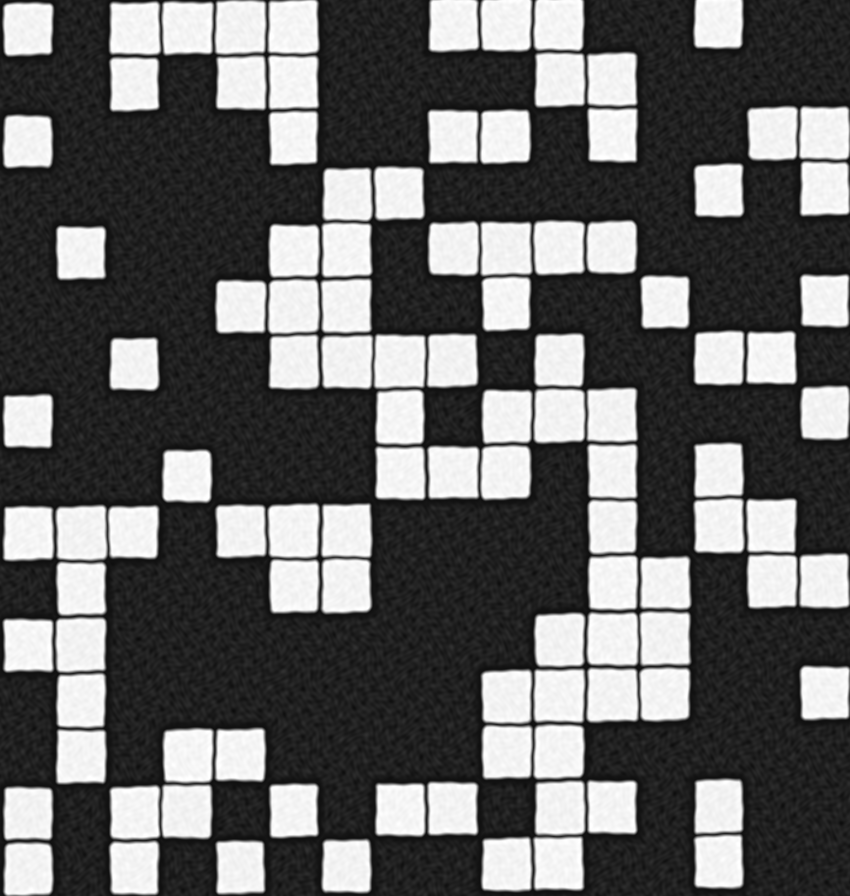
Give the GLSL for this pattern, as a WebGL 1 fragment shader.

```glsl
precision highp float;
// Draws a 16 by 16 board of randomly placed off-white tiles on mottled black.
// Each tile is a rounded box whose sides reach further towards filled neighbours;
// layered sines bend the edges and mottle the tones.

uniform vec2 u_resolution;

float hash(vec2 p) {
  return fract(sin(dot(p, vec2(127.1, 311.7))) * 43758.5);
}

// 1.0 where a board cell holds a tile, 0.0 elsewhere and off the board.
float filled(vec2 cell) {
  vec2 inside = step(vec2(0.0), cell) * step(cell, vec2(15.0));
  return inside.x * inside.y * step(hash(cell + 3.0), 0.425);
}

// Distance from the cell centre to the tile side facing a direction.
float sideReach(vec2 cell, vec2 dir) {
  float loose = 0.447 + 0.012 * abs(dir.y);
  float jitter = 0.016 * (hash(cell * 1.7 + dir * 5.3 + 40.0) - 0.5);
  return mix(loose, 0.468, filled(cell + dir)) + jitter;
}

// Signed distance to the rounded tile of one cell, in cell units.
float tileDistance(vec2 p, vec2 cell) {
  vec2 high = vec2(sideReach(cell, vec2(1.0, 0.0)), sideReach(cell, vec2(0.0, 1.0)));
  vec2 low = vec2(sideReach(cell, vec2(-1.0, 0.0)), sideReach(cell, vec2(0.0, -1.0)));
  float radius = mix(0.05, 0.1, hash(cell + 71.0));
  vec2 local = p - cell - 0.5 - 0.5 * (high - low);
  vec2 q = abs(local) - 0.5 * (high + low) + radius;
  return length(max(q, 0.0)) + min(max(q.x, q.y), 0.0) - radius;
}

// Fine irregular blotches around zero, from rotated and bent sines.
float mottle(vec2 p) {
  float sum = 0.0;
  p *= 14.0;
  for (int i = 0; i < 4; i++) {
    p += 0.6 * sin(p.yx * 0.37 + 1.3);
    sum += sin(p.x) * sin(p.y);
    p = mat2(0.8, 0.6, -0.6, 0.8) * p * 1.4 + 2.7;
  }
  return sum;
}

void main() {
  // Board coordinates: rows climb slightly towards the right.
  vec2 uv = gl_FragCoord.xy / u_resolution;
  vec2 board = uv * 16.0 + vec2(-0.03, 0.03 - 0.16 * uv.x);

  // Hand-cut wobble of the edges.
  vec2 bent = board + 0.011 * sin(board.yx * vec2(5.3, 4.7) + 3.0 * sin(board * 2.1))
                    + 0.005 * sin(board.yx * 17.0 + 2.0 * sin(board * 6.1));

  // Nearest tile among the surrounding cells.
  float dist = 1.0;
  vec2 home = floor(bent);
  for (int y = -1; y <= 1; y++) {
    for (int x = -1; x <= 1; x++) {
      vec2 cell = home + vec2(float(x), float(y));
      if (filled(cell) > 0.5) dist = min(dist, tileDistance(bent, cell));
    }
  }

  // Black ground deepens beside tiles; tiles brighten at their rims.
  float grain = mottle(board);
  float ground = 0.123 + 0.02 * grain;
  ground = mix(0.06, ground, smoothstep(0.02, 0.2, dist));
  float paper = 0.955 + 0.01 * grain + 0.015 * (hash(home + 19.0) - 0.5);
  paper += 0.03 * smoothstep(-0.14, -0.05, dist);

  float softness = max(0.045, 16.0 / u_resolution.y);
  float tone = mix(paper, ground, smoothstep(-softness, softness, dist));
  gl_FragColor = vec4(vec3(clamp(tone, 0.0, 1.0)), 1.0);
}
```
